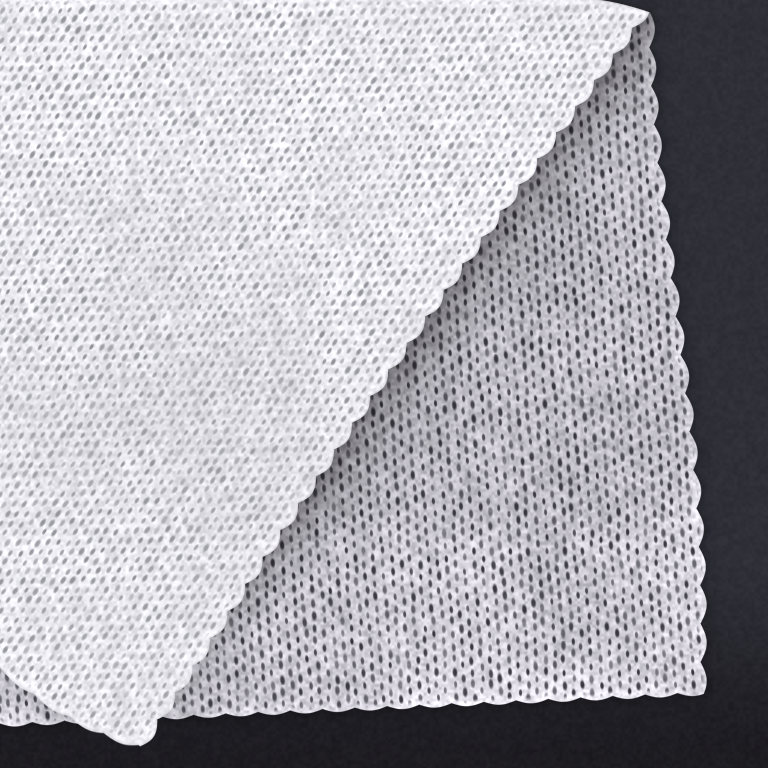
Reproduce this texture procedurally as a Shadertoy shader.

```glsl
// Folded white perforated cloth with scalloped edges on a dark table.

const vec3 TABLE_TOP = vec3(0.185, 0.185, 0.22);
const vec3 TABLE_LOW = vec3(0.115, 0.11, 0.13);
const vec3 CLOTH_LIGHT = vec3(0.935, 0.933, 0.957);
const vec3 CLOTH_SHADE = vec3(0.825, 0.815, 0.85);
const vec3 HOLE_DARK = vec3(0.15, 0.145, 0.18);
const vec3 HOLE_PALE = vec3(0.55, 0.55, 0.58);

const vec2 SHEET_CELL = vec2(0.0119, 0.0166);
const vec2 SHEET_HOLE = vec2(0.0027, 0.0055);
const vec2 FLAP_CELL = vec2(0.0108, 0.0155);
const vec2 FLAP_HOLE = vec2(0.0027, 0.0053);
const vec2 FLAP_DIR = vec2(0.565, 0.825);   // direction along the folded edge
const float SCALLOP_DEPTH = 0.0080;
const float SHADOW_WIDTH = 0.028;
const float FIBRE_SCALE = 260.0;
const float PI = 3.14159;

float hash(vec2 p) {
    vec3 q = fract(p.xyx * vec3(0.1031, 0.1030, 0.0973));
    q += dot(q, q.yzx + 33.33);
    return fract((q.x + q.y) * q.z);
}

float noise(vec2 p) {
    vec2 i = floor(p), f = fract(p);
    f = f * f * (3.0 - 2.0 * f);
    return mix(mix(hash(i), hash(i + vec2(1, 0)), f.x),
               mix(hash(i + vec2(0, 1)), hash(i + vec2(1, 1)), f.x), f.y);
}

float fbm(vec2 p) {
    float sum = 0.0, amp = 0.5;
    for (int i = 0; i < 4; i++) {
        sum += amp * noise(p);
        p = p * 2.07 + 13.1;
        amp *= 0.5;
    }
    return sum;
}

float scallop(float along, float period) {
    return SCALLOP_DEPTH * (abs(sin(PI * along / period)) - 0.6);
}

float topFold(vec2 p) {
    float past = max(p.x - 0.73, 0.0);
    return p.y - 1.004 + 1.5 * past * past;
}

// Signed distances, negative on the cloth
float sheetDistance(vec2 p) {
    float right = mix(0.917, 0.849, smoothstep(0.2, 1.0, p.y));
    float side = p.x - right - scallop(p.y + 0.012, 0.050);
    float base = 0.055 + 0.045 * p.x - p.y - 0.6 * scallop(p.x, 0.042);
    return max(max(side, base), topFold(p));
}

float flapDistance(vec2 p) {
    float edgeX = 0.240 + 0.685 * (p.y - 0.108) - 0.010 * sin(PI * (p.y - 0.1) / 0.8);
    float side = (p.x - edgeX) * 0.825 - scallop(dot(p, FLAP_DIR), 0.042);
    float low = 0.128 - 0.85 * p.x + 1.6 * p.x * p.x;
    float base = (low - p.y) * 0.8 - 0.5 * scallop(p.x, 0.045);
    return max(max(side, base), max(topFold(p), p.x - 0.850));
}

// Staggered oval perforations with uneven size and depth
float holes(vec2 p, vec2 cell, vec2 radius) {
    vec2 g = p / cell;
    g.y += 0.5 * mod(floor(g.x), 2.0);
    vec2 id = floor(g);
    vec2 jitter = vec2(hash(id + 7.0), hash(id + 19.0)) - 0.5;
    vec2 f = (fract(g) - 0.5 + 0.24 * jitter) * cell;
    float size = mix(0.75, 1.15, hash(id + 31.0));
    float d = length(f / (radius * size));
    return (1.0 - smoothstep(0.45, 1.4, d)) * mix(0.55, 1.0, hash(id + 43.0));
}

float cover(float d, float px) {
    return 1.0 - smoothstep(-px, px, d);
}

void mainImage(out vec4 fragColor, in vec2 fragCoord) {
    vec2 p = fragCoord / iResolution.xy;
    float px = 0.8 / iResolution.y;
    float sheet = sheetDistance(p);
    float flap = flapDistance(p);
    float fibre = noise(p * FIBRE_SCALE) + 0.7 * noise(p.yx * FIBRE_SCALE * 0.55 + 9.0) - 0.85;
    float blotch = fbm(p * 11.0 + 4.0) - 0.47;

    // Table
    vec3 color = mix(TABLE_LOW, TABLE_TOP, smoothstep(0.0, 0.28, p.y));
    color += 0.025 * fibre;
    color *= 1.0 - 0.25 * exp(-max(sheet, 0.0) / 0.008);

    // Lower sheet, dimmed under the fold and paler toward its corner
    vec2 weave = p + vec2(0.07 * p.y + 0.004 * blotch, 0.0);
    float perforation = holes(weave, SHEET_CELL, SHEET_HOLE);
    perforation *= smoothstep(0.002, 0.009, -sheet);
    vec3 lower = CLOTH_SHADE * (1.0 + 0.20 * blotch + 0.21 * fibre);
    lower *= mix(1.04, 0.96, smoothstep(0.08, 0.5, p.y));
    lower += 0.06 * smoothstep(0.022, 0.0, -sheet);
    lower = mix(lower, HOLE_DARK, 0.9 * perforation);
    float gap = max(flap, 0.0);
    float shadow = 0.34 * exp(-gap / SHADOW_WIDTH) + 0.08 * exp(-gap / 0.15);
    lower *= 1.0 - shadow * mix(0.35, 1.0, smoothstep(0.05, 0.4, p.y));
    color = mix(color, lower, cover(sheet, px));

    // Folded flap, with perforations leaning along its edge
    vec2 slant = vec2(dot(p, vec2(FLAP_DIR.y, -FLAP_DIR.x)), dot(p, FLAP_DIR));
    float pale = holes(slant + 0.005 * blotch, FLAP_CELL, FLAP_HOLE);
    pale *= smoothstep(0.003, 0.011, -flap);
    vec3 upper = CLOTH_LIGHT * (1.0 + 0.09 * blotch + 0.13 * fibre);
    vec2 hollow = p - vec2(0.22, 0.46);
    upper *= 1.0 - 0.045 * exp(-18.0 * dot(hollow, hollow));
    upper += 0.02 * smoothstep(0.03, 0.0, -flap);
    upper = mix(upper, HOLE_PALE, pale * mix(0.75, 0.95, smoothstep(0.3, 0.7, blotch + 0.5)));
    upper *= 1.0 - 0.08 * smoothstep(0.004, 0.0, -flap);
    color = mix(color, upper, cover(flap, px));

    fragColor = vec4(clamp(color, 0.0, 1.0), 1.0);
}
```
